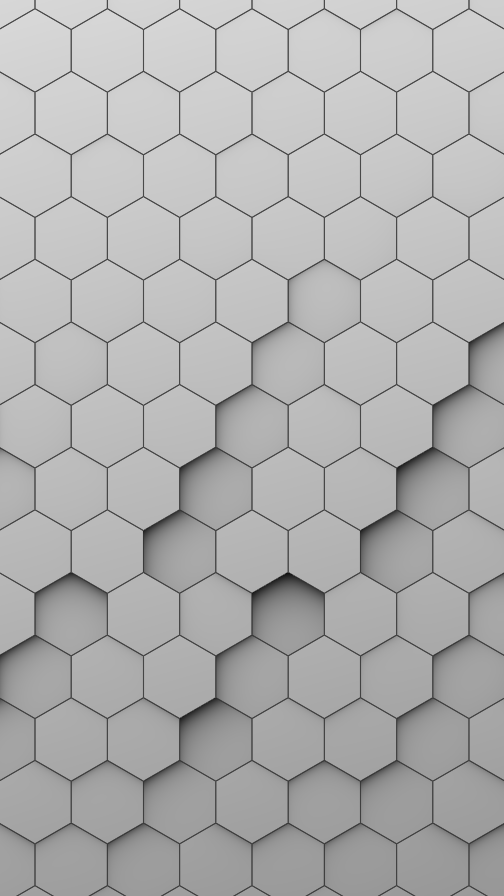
Write a Shadertoy shader that draws this pattern.

```glsl
// A wall of pale grey hexagonal tiles set at different depths, lit from the upper left.
// Each pixel finds its tile, then gathers soft shadows from the six neighbours that
// stand higher. Depths come from a stepped diagonal ripple plus a per-tile hash.

const float TAU = 6.28319;
const float TILES_ACROSS = 6.968;
const float ROW_PITCH = 0.866025;
const vec2 ANCHOR = vec2(0.6435, 1.1806);   // centre of tile (0, 0), in canvas widths
const vec2 LIGHT_DIR = vec2(-0.35, 0.937);
const float JOINT_HALF_WIDTH = 0.009;
const float JOINT_TONE = 0.20;

float hash(vec2 p) {
    return fract(sin(dot(p, vec2(127.1, 311.7))) * 43758.5453);
}

// Centre of the hexagon holding p; tiles are one unit wide with a point on top
vec2 hexCentre(vec2 p) {
    vec2 pitch = vec2(1.0, 2.0 * ROW_PITCH);
    vec2 a = pitch * floor(p / pitch + 0.5);
    vec2 b = pitch * (floor(p / pitch) + 0.5);
    return dot(p - a, p - a) < dot(p - b, p - b) ? a : b;
}

// Whole-number index of a tile: x = diagonal, y = row counted downwards
vec2 hexIndex(vec2 centre) {
    float row = floor(0.5 - centre.y / ROW_PITCH);
    return vec2(floor(centre.x + 0.5 * row + 0.5), row);
}

// Height of a tile: nearly flat at the top, rippled below
float tileHeight(vec2 centre) {
    vec2 id = hexIndex(centre);
    float relief = smoothstep(-2.0, 1.0, id.y + 0.5 * centre.x);
    relief *= 1.0 - 0.75 * smoothstep(6.5, 9.0, id.y);
    float shift = 2.0 * step(4.5, id.y);
    float ripple = 0.5 - 0.5 * cos(TAU * (id.x - shift) / 3.0);
    return relief * ripple + hash(id) * (0.14 + 0.28 * relief);
}

// Shadow thrown over an edge: a dark contact band and a wide soft falloff
float edgeShadow(float dist, float rise, float facing) {
    float contact = 1.1 * exp(-dist / (0.02 + 0.045 * rise));
    float soft = 0.55 * exp(-dist / (0.07 + 0.17 * rise));
    return rise * (facing * (contact + soft) + 0.08 * soft);
}

void mainImage(out vec4 fragColor, in vec2 fragCoord) {
    vec2 uv = fragCoord / iResolution.xy;
    vec2 p = (fragCoord / iResolution.x - ANCHOR) * TILES_ACROSS;
    float pixel = TILES_ACROSS / iResolution.x;

    vec2 centre = hexCentre(p);
    vec2 local = p - centre;
    float height = tileHeight(centre);

    // Shadows from higher neighbours, and distance to the nearest joint
    float shadow = 0.0;
    float joint = 1.0;
    for (int i = 0; i < 6; i++) {
        float angle = float(i) * TAU / 6.0;
        vec2 side = vec2(cos(angle), sin(angle));
        float dist = max(0.5 - dot(local, side), 0.0);
        float rise = max(tileHeight(centre + side) - height, 0.0);
        shadow += edgeShadow(dist, rise, max(dot(side, LIGHT_DIR), 0.0));
        joint = min(joint, dist);
    }

    // Wall lighting fades downwards and to the right, with a faint tilt per tile
    float tone = mix(0.615, 0.835, uv.y) - 0.03 * (uv.x - 0.5);
    tone += 0.012 * dot(local, LIGHT_DIR) + 0.012 * (height - 0.5);
    tone *= exp(-0.85 * shadow);

    float line = 1.0 - smoothstep(JOINT_HALF_WIDTH - 0.5 * pixel,
                                  JOINT_HALF_WIDTH + 0.5 * pixel, joint);
    tone = mix(tone, min(tone, JOINT_TONE), 0.85 * line);
    fragColor = vec4(vec3(tone), 1.0);
}
```
